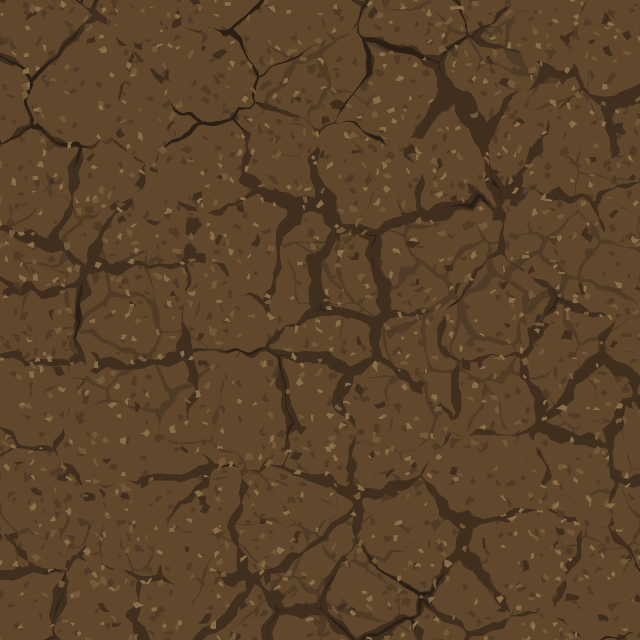
A Shadertoy shader for this texture:

```glsl
vec2 hash2(vec2 p) {
    return fract(sin(vec2(dot(p, vec2(127.1, 311.7)), dot(p, vec2(269.5, 183.3)))) * 43758.5453);
}

mat2 rotate(float a) {
    return mat2(cos(a), sin(a), -sin(a), cos(a));
}

// Noise interpolated over flat triangles, which keeps outlines angular
vec2 facetNoise(vec2 p) {
    vec2 cell = floor(p), f = fract(p);
    vec2 a = hash2(cell), d = hash2(cell + 1.0);
    vec2 b = hash2(cell + vec2(1, 0)), c = hash2(cell + vec2(0, 1));
    return f.x > f.y ? a + (b - a) * f.x + (d - b) * f.y
                     : a + (c - a) * f.y + (d - c) * f.x;
}

// Distance to the nearest border between Voronoi cells
float crackDistance(vec2 p) {
    vec2 cell = floor(p), f = fract(p), nearCell, nearest;
    float best = 9.0;
    for (int y = -1; y <= 1; y++)
    for (int x = -1; x <= 1; x++) {
        vec2 g = vec2(x, y);
        vec2 r = g + hash2(cell + g) - f;
        if (dot(r, r) < best) {
            best = dot(r, r);
            nearest = r;
            nearCell = g;
        }
    }
    float border = 9.0;
    for (int y = -2; y <= 2; y++)
    for (int x = -2; x <= 2; x++) {
        vec2 g = nearCell + vec2(x, y);
        vec2 r = g + hash2(cell + g) - f;
        vec2 across = r - nearest;
        if (dot(across, across) > 1e-4)
            border = min(border, dot(0.5 * (r + nearest), normalize(across)));
    }
    return border;
}

// Distance to scattered, slightly bent four-sided chips
float chipDistance(vec2 uv, float count, float share, float seed) {
    vec2 p = rotate(seed * 1.7) * uv * count + seed * 13.0;
    vec2 base = floor(p - 0.5);
    float dist = 1.0;
    for (int i = 0; i < 4; i++) {
        vec2 cell = base + vec2(i % 2, i / 2);
        vec2 rnd = hash2(cell + seed * 7.3);
        if (rnd.x > share) continue;
        vec2 q = rotate(rnd.y * 6.283) * (p - cell - hash2(cell + seed + 41.0));
        vec2 form = hash2(cell + seed + 83.0);
        q.y = q.y * (1.0 + form.x) + (form.y - 0.5) * 5.0 * q.x * q.x;
        float chip = -1.0;
        for (int k = 0; k < 4; k++) {
            vec2 side = hash2(cell + seed + float(k) * 17.0);
            float angle = float(k) * 1.571 + (side.x - 0.5) * 0.8;
            chip = max(chip, dot(q, vec2(cos(angle), sin(angle))) - 0.05 - 0.19 * side.y);
        }
        dist = min(dist, chip);
    }
    return dist / count;
}

// Edge coverage, one pixel wide
float fill(float d) {
    return clamp(0.5 - d * iResolution.y, 0.0, 1.0);
}

void mainImage(out vec4 fragColor, in vec2 fragCoord) {
    vec2 uv = fragCoord / iResolution.y;

    // Jagged displacement of the crack network
    vec2 warped = uv + 0.045 * (facetNoise(rotate(0.6) * uv * 13.0) - 0.5)
                     + 0.016 * (facetNoise(rotate(2.0) * uv * 42.0 + 9.0) - 0.5);
    vec2 broad = facetNoise(rotate(1.1) * uv * 7.0 + 31.0);
    vec2 ragged = facetNoise(rotate(0.3) * uv * 48.0 + 57.0) - 0.5;
    float crack = crackDistance(warped * 7.5 + 4.0) / 7.5;
    float branch = crackDistance(warped * 12.0 + 60.0) / 12.0;

    vec3 color = vec3(0.38, 0.28, 0.17);
    vec3 shade = vec3(0.31, 0.23, 0.15);
    vec3 dark = vec3(0.25, 0.18, 0.12);

    // Shaded crumbs and faint side branches
    color = mix(color, shade, fill(chipDistance(uv, 28.0, 0.45, 1.0)));
    color = mix(color, shade, fill(chipDistance(uv, 36.0, 0.45, 2.0)));
    color = mix(color, shade, fill(branch - 0.014 * (broad.y - 0.55) - 0.005 * ragged.y));

    // Cracks of uneven width, with black cores in places
    color = mix(color, dark, fill(chipDistance(uv, 23.0, 0.25, 3.0)));
    color = mix(color, dark, fill(crack - 0.017 * (broad.x - 0.25) - 0.012 * ragged.x));
    float core = facetNoise(rotate(2.5) * uv * 9.0 + 77.0).x;
    color = mix(color, vec3(0.16, 0.12, 0.08), fill(crack - 0.016 * (core - 0.68) - 0.003 * ragged.y));

    // Pale grit
    color = mix(color, vec3(0.45, 0.35, 0.22), fill(chipDistance(uv, 34.0, 0.35, 4.0)));
    color = mix(color, vec3(0.54, 0.43, 0.28), fill(chipDistance(uv, 38.0, 0.32, 5.0)));

    fragColor = vec4(color, 1.0);
}
```
